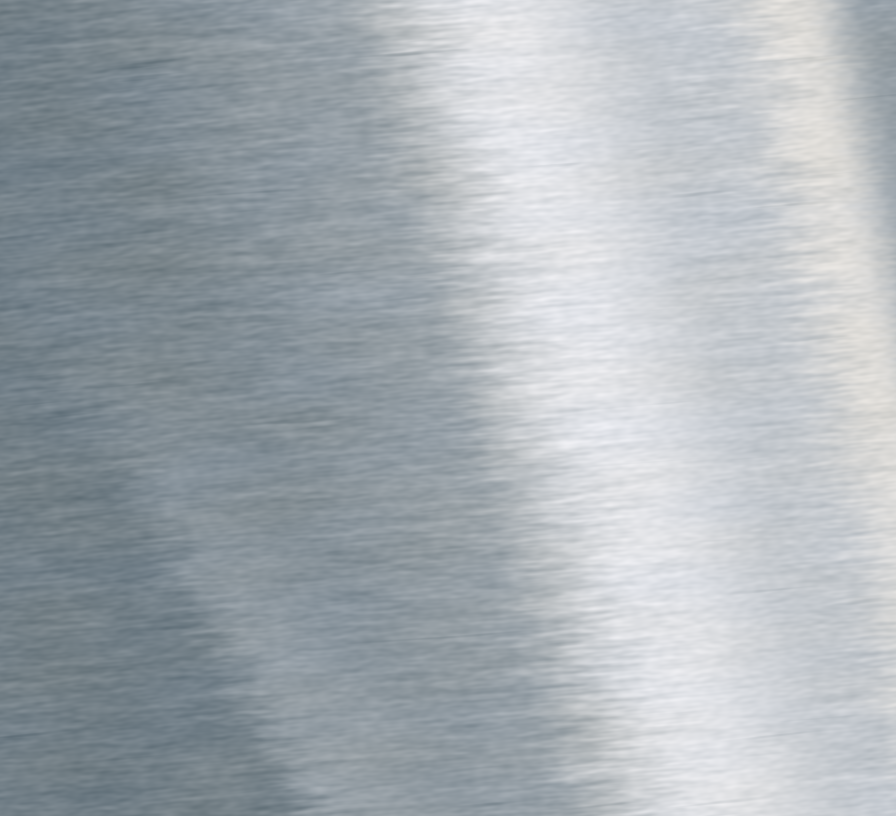
This texture is drawn by a WebGL 2 fragment shader. Its source:

```glsl
#version 300 es
precision highp float;
// Brushed metal sheet: broad slanted reflections crossed by fine, almost level brush marks.
// Reflections are smoothstep profiles across leaning lines; the marks are
// layers of gradient noise stretched along the brushing direction.

#define DARK_STEEL vec3(0.425, 0.478, 0.510)
#define LIGHT_STEEL vec3(0.900, 0.905, 0.920)
#define WARM_TINT vec3(0.022, 0.006, -0.022)
#define BRUSH_ANGLE 0.085
#define STREAK_AMOUNT 0.125
#define SPECKLE_AMOUNT 0.085
#define SCRATCH_AMOUNT 0.16
#define EDGE_RAGGEDNESS 0.022
#define HIGHLIGHT_LEAN 0.25
#define RIGHT_LEAN 0.20
#define SHEEN_LEAN 0.50

uniform vec2 u_resolution;
out vec4 fragColor;

// Unit gradient for a lattice cell, from an integer hash.
vec2 cellGradient(ivec2 cell) {
    uint h = uint(cell.x) * 1597334677u ^ uint(cell.y) * 3812015801u;
    h = (h ^ (h >> 16)) * 2246822519u;
    h = (h ^ (h >> 13)) * 3266489917u;
    h ^= h >> 16;
    float angle = float(h & 65535u) / 65536.0 * 6.28319;
    return vec2(cos(angle), sin(angle));
}

float gradientNoise(vec2 p) {
    vec2 base = floor(p);
    vec2 f = p - base;
    ivec2 cell = ivec2(base);
    vec2 w = f * f * f * (f * (f * 6.0 - 15.0) + 10.0);
    float a = dot(cellGradient(cell), f);
    float b = dot(cellGradient(cell + ivec2(1, 0)), f - vec2(1.0, 0.0));
    float c = dot(cellGradient(cell + ivec2(0, 1)), f - vec2(0.0, 1.0));
    float d = dot(cellGradient(cell + ivec2(1, 1)), f - vec2(1.0, 1.0));
    return mix(mix(a, b, w.x), mix(c, d, w.x), w.y);
}

// Long brush marks, from broad to fine.
float brushStreaks(vec2 p) {
    float sum = 0.0;
    vec2 freq = vec2(5.0, 62.0);
    float weight = 0.55;
    for (int i = 0; i < 4; i++) {
        sum += weight * gradientNoise(p * freq + float(i) * vec2(17.3, 41.7));
        freq *= vec2(1.75, 1.5);
        weight *= 1.1;
    }
    return sum;
}

// Sparse thin dark scratches, faded in and out along their length.
float scratches(vec2 p) {
    float line = gradientNoise(p * vec2(6.0, 130.0) + 91.0);
    float patches = gradientNoise(p * vec2(4.0, 14.0) + 57.0);
    return smoothstep(0.28, 0.62, line) * smoothstep(-0.05, 0.35, patches);
}

// Tone of the reflections, 0 dark to 1 light; x runs right, t runs down.
float reflections(float x, float t, out float warmth) {
    // Main highlight, with a slow rise on its left.
    float d = x - 0.43 - HIGHLIGHT_LEAN * t;
    float tone = 0.05 + 0.32 * smoothstep(-0.45, 0.0, d);
    tone += 0.59 * smoothstep(-0.075, 0.105, d);
    tone -= 0.24 * smoothstep(0.13, 0.29, d);

    // Warm band at the right, ending in a darker corner.
    float e = x - 0.915 - RIGHT_LEAN * t;
    float band = smoothstep(-0.13, -0.03, e) * (1.0 - smoothstep(-0.03, 0.05, e));
    tone += 0.16 * band;
    tone -= 0.40 * smoothstep(-0.025, 0.065, e);

    // Faint sheen low on the left, crisper towards the bottom.
    float f = x + 0.15 - SHEEN_LEAN * t;
    float softness = mix(0.09, 0.03, t);
    float sheen = smoothstep(-softness, softness, f) * (1.0 - smoothstep(0.03, 0.21, f));
    tone += 0.21 * sheen * smoothstep(0.1, 0.9, t);

    warmth = band + 0.25 * smoothstep(-0.06, 0.0, d) * (1.0 - smoothstep(0.0, 0.09, d));
    return tone;
}

void main() {
    vec2 uv = gl_FragCoord.xy / u_resolution;
    vec2 p = gl_FragCoord.xy / u_resolution.y;

    // Coordinates along and across the brushing, with a slight wander.
    float c = cos(BRUSH_ANGLE), s = sin(BRUSH_ANGLE);
    vec2 brush = vec2(c * p.x + s * p.y, c * p.y - s * p.x);
    brush.y += 0.004 * gradientNoise(p * vec2(2.0, 3.0));

    float streak = brushStreaks(brush);
    float speckle = gradientNoise(brush * vec2(65.0, 190.0) + 23.0);

    // The marks pull the reflection edges slightly sideways.
    float warmth;
    float tone = reflections(uv.x + EDGE_RAGGEDNESS * streak, 1.0 - uv.y, warmth);
    tone += STREAK_AMOUNT * streak + SPECKLE_AMOUNT * speckle;
    tone -= SCRATCH_AMOUNT * scratches(brush);

    // Steel colour with soft drifts between warm and cool.
    float drift = gradientNoise(brush * vec2(6.0, 16.0) + 7.0);
    vec3 colour = mix(DARK_STEEL, LIGHT_STEEL, tone);
    colour += WARM_TINT * (warmth + 0.5 * drift);
    fragColor = vec4(clamp(colour, 0.0, 1.0), 1.0);
}
```
